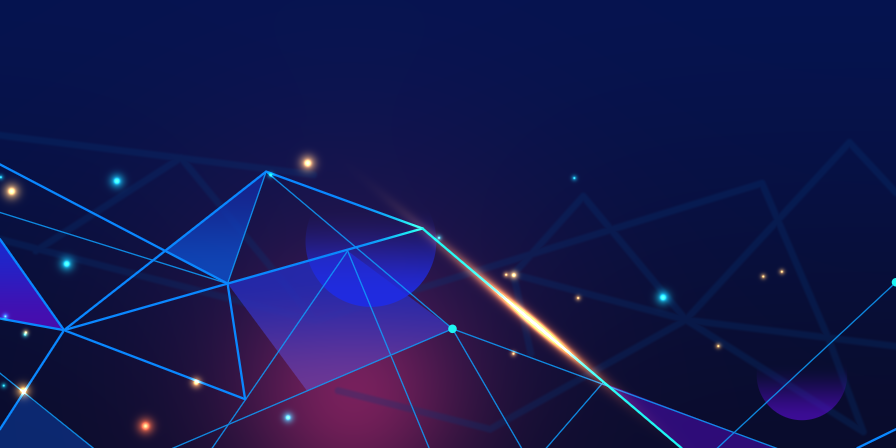
This background is drawn by a Shadertoy shader. Its source:

```glsl
// Glowing network of blue lines and facets on navy, with a hot flare and sparks.

// Colours
const vec3 NAVY_TOP = vec3(0.02, 0.075, 0.31);
const vec3 NAVY_LOW = vec3(0.035, 0.045, 0.17);
const vec3 CRIMSON = vec3(0.34, 0.06, 0.12);
const vec3 PLUM = vec3(0.10, 0.02, 0.06);
const vec3 HAZE = vec3(0.02, 0.22, 0.48);
const vec3 BLUE = vec3(0.04, 0.53, 1.0);
const vec3 CYAN = vec3(0.12, 0.96, 0.95);
const vec3 VIOLET = vec3(0.32, 0.05, 0.76);
const vec3 ROYAL = vec3(0.12, 0.17, 0.90);
const vec3 GOLD = vec3(1.0, 0.72, 0.25);
const vec3 ORANGE = vec3(1.0, 0.42, 0.12);
const vec3 TEAL = vec3(0.05, 0.72, 0.72);

// Line half widths, in canvas heights
const float THICK = 0.0026, THIN = 0.0015, SOFT = 0.0085;
const int DUST_COUNT = 14;

// Near vertices
const vec2 PEAK = vec2(0.594, 0.617), TIP = vec2(0.943, 0.490);
const vec2 HUB = vec2(0.508, 0.367), WEST = vec2(0.143, 0.263);
const vec2 FOOT = vec2(0.547, 0.109), KNOT = vec2(1.010, 0.266);
const vec2 APEX = vec2(0.776, 0.440), KEEL = vec2(0.685, 0.128);
const vec2 FORK = vec2(1.346, 0.146), BASE = vec2(1.521, 0.0);
const vec2 EAST = vec2(2.0, 0.370), FLARE = vec2(1.198, 0.275);
const vec2 RIM_HIGH = vec2(0.0, 0.466), RIM_MID = vec2(0.0, 0.289), RIM_LOW = vec2(0.0, 0.042);
// Distant vertices
const vec2 FAR_HUB = vec2(1.531, 0.286), FAR_LEFT = vec2(1.146, 0.388);
const vec2 FAR_MID = vec2(0.703, 0.284), FAR_FOOT = vec2(1.927, 0.036);

float cover(float d) { return clamp(0.5 - d * iResolution.y, 0.0, 1.0); }

float segment(vec2 p, vec2 a, vec2 b) {
    vec2 v = b - a;
    return length(p - a - v * clamp(dot(p - a, v) / dot(v, v), 0.0, 1.0));
}

// Distance to the polyline a-b-c-d
float path(vec2 p, vec2 a, vec2 b, vec2 c, vec2 d) {
    return min(segment(p, a, b), min(segment(p, b, c), segment(p, c, d)));
}

// Signed distance to the line a-b, negative on its left
float side(vec2 p, vec2 a, vec2 b) {
    vec2 v = normalize(b - a);
    return v.y * (p.x - a.x) - v.x * (p.y - a.y);
}

// Convex facet with counter-clockwise corners
float facet(vec2 p, vec2 a, vec2 b, vec2 c, vec2 d) {
    return cover(max(max(side(p, a, b), side(p, b, c)), max(side(p, c, d), side(p, d, a))));
}

float facet(vec2 p, vec2 a, vec2 b, vec2 c) { return facet(p, a, b, c, mix(c, a, 0.5)); }

float blob(vec2 v, vec2 r) { v /= r; return exp(-dot(v, v)); }

vec3 spark(vec2 p, float x, float y, float r, vec3 tint) {
    vec2 v = p - vec2(x, y);
    return tint * (0.75 * blob(v, vec2(r)) + 0.8 * blob(v, vec2(0.4 * r))) + 0.3 * blob(v, vec2(0.3 * r));
}

float hash(float n) { return fract(sin(n * 91.7) * 4375.5); }

float farNet(vec2 p) {
    float d = segment(p, vec2(0.0, 0.698), vec2(0.70, 0.61));
    d = min(d, path(p, vec2(0.08, 0.44), vec2(0.404, 0.648), FAR_MID, RIM_HIGH));
    d = min(d, path(p, FAR_MID, vec2(1.701, 0.591), vec2(1.849, 0.245), FAR_FOOT));
    d = min(d, path(p, FAR_FOOT, FAR_HUB, vec2(1.094, 0.042), vec2(0.755, 0.128)));
    d = min(d, path(p, FAR_LEFT, vec2(1.302, 0.562), FAR_HUB, vec2(1.896, 0.682)));
    d = min(d, path(p, vec2(2.0, 0.227), FAR_HUB, FAR_LEFT, vec2(1.185, 0.211)));
    d = min(d, segment(p, vec2(1.896, 0.682), vec2(2.0, 0.57)));
    return smoothstep(SOFT * 1.4, SOFT * 0.4, d);
}

float thickNet(vec2 p) {
    float d = min(path(p, WEST, PEAK, TIP, HUB), path(p, HUB, WEST, FOOT, HUB));
    d = min(d, path(p, vec2(0.0, 0.633), HUB, WEST, RIM_MID));
    d = min(d, min(segment(p, WEST, RIM_HIGH), segment(p, WEST, RIM_LOW)));
    return cover(min(d, segment(p, vec2(1.914, 0.0), vec2(2.0, 0.042))) - THICK);
}

// Some paths turn outside the canvas
float thinNet(vec2 p) {
    float d = path(p, HUB, PEAK, KNOT, vec2(1.164, 0.0));
    d = min(d, path(p, HUB, vec2(-0.02, 0.532), vec2(-0.02, 0.183), vec2(0.208, 0.0)));
    d = min(d, path(p, vec2(0.46, -0.02), APEX, vec2(0.966, -0.02), vec2(0.34, -0.02)));
    d = min(d, path(p, vec2(0.34, -0.02), KNOT, vec2(1.732, 0.0), vec2(1.78, -0.02)));
    return cover(min(d, path(p, FORK, vec2(1.204, -0.018), vec2(1.58, -0.02), EAST)) - THIN);
}

void mainImage(out vec4 fragColor, in vec2 fragCoord) {
    vec2 p = fragCoord / iResolution.y;
    // Backdrop and distant net
    vec3 col = mix(NAVY_LOW, NAVY_TOP, smoothstep(-0.1, 1.05, p.y));
    col += CRIMSON * blob(p - vec2(0.79, 0.11), vec2(0.24)) + PLUM * blob(p - vec2(0.78, 0.25), vec2(0.48));
    col = mix(col, HAZE, 0.27 * farNet(p));
    // Facets and half discs
    vec3 wing = mix(vec3(0.05, 0.32, 0.82), vec3(0.08, 0.16, 0.62), smoothstep(0.38, 0.6, p.y));
    vec3 sail = mix(vec3(0.42, 0.23, 0.62), vec3(0.14, 0.17, 0.72), smoothstep(0.12, 0.38, p.y));
    col = mix(col, wing, 0.8 * facet(p, PEAK, vec2(0.365, 0.44), HUB));
    col = mix(col, sail, 0.85 * facet(p, HUB, KEEL, KNOT, APEX));
    col = mix(col, mix(VIOLET, ROYAL, smoothstep(0.26, 0.47, p.y)), 0.85 * facet(p, RIM_HIGH, RIM_MID, WEST));
    col = mix(col, wing, 0.4 * facet(p, RIM_LOW, vec2(-0.1), vec2(0.208, 0.0), vec2(0.055, 0.12)));
    col = mix(col, VIOLET, 0.5 * facet(p, FORK, BASE, vec2(1.732, 0.0)));
    col = mix(col, ROYAL, 0.9 * cover(length(p - vec2(0.828, 0.461)) - 0.146) * smoothstep(0.54, 0.33, p.y));
    col = mix(col, VIOLET, 0.7 * cover(length(p - vec2(1.79, 0.163)) - 0.101) * smoothstep(0.19, 0.06, p.y));
    // Lines, turning cyan near the tip
    col = mix(col, mix(BLUE, CYAN, 0.2), 0.85 * thinNet(p));
    col = mix(col, mix(BLUE, CYAN, blob(p - TIP, vec2(0.09))), thickNet(p));
    // Flare along the bright beam
    vec2 q = vec2(dot(p - FLARE, normalize(BASE - TIP)), side(p, TIP, BASE));
    col += 0.5 * ORANGE * blob(q, vec2(0.22, 0.017));
    col += 0.2 * GOLD * blob(q + vec2(0.2, 0.0), vec2(0.18, 0.012));
    col = mix(col, CYAN, cover(segment(p, TIP, BASE) - THICK));
    col += GOLD * (blob(q, vec2(0.13, 0.009)) + blob(q, vec2(0.07, 0.008)));
    // Knots and large sparks
    col = mix(col, CYAN, cover(min(length(p - KNOT), length(p - EAST)) - 0.0095));
    col += spark(p, 0.687, 0.636, 0.018, GOLD) + spark(p, 0.026, 0.573, 0.018, GOLD);
    col += spark(p, 0.325, 0.049, 0.018, ORANGE) + spark(p, 0.052, 0.128, 0.016, GOLD);
    col += spark(p, 0.438, 0.146, 0.012, GOLD) + spark(p, 1.147, 0.386, 0.010, GOLD);
    col += spark(p, 0.261, 0.596, 0.016, TEAL) + spark(p, 0.149, 0.411, 0.016, TEAL);
    col += spark(p, 1.480, 0.336, 0.016, TEAL) + spark(p, 0.643, 0.068, 0.012, TEAL);
    // Fine dust, denser on the left
    for (int i = 1; i <= DUST_COUNT; i++) {
        float n = float(i), x = 1.75 * pow(hash(n), 1.6);
        col += 0.7 * spark(p, x, 0.05 + 0.6 * hash(n + 37.0), 0.007, i % 2 == 0 ? TEAL : GOLD);
    }
    fragColor = vec4(clamp(col, 0.0, 1.0), 1.0);
}
```
